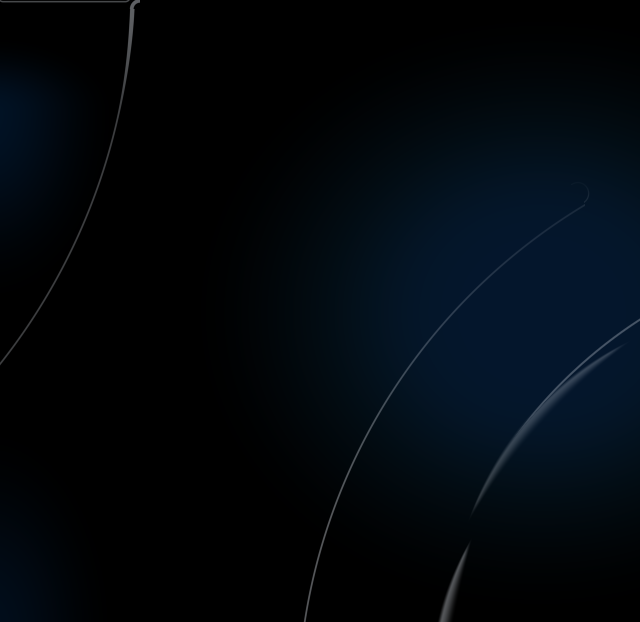
Write a WebGL 1 fragment shader that draws this background.

```glsl
precision highp float;
// Dark backdrop: soft blue glows on black, crossed by thin pale arcs.
// Glows are stretched radial falloffs; arcs are ring distances whose
// width and opacity vary along the angle, with two tapered crescents.

uniform vec2 u_resolution;

#define GLOW_CORE vec3(0.017, 0.087, 0.172)
#define GLOW_RIM vec3(0.014, 0.078, 0.122)
#define SIDE_GLOW vec3(0.006, 0.072, 0.145)
#define LINE_COLOR vec3(0.88, 0.90, 0.93)
#define LINE_HALF 0.0014
#define LEFT_CENTER vec2(-0.7775, 1.0295)
#define LEFT_RADIUS 0.9912
#define MIDDLE_CENTER vec2(1.4316, -0.1461)
#define MIDDLE_RADIUS 0.9530
#define RIGHT_CENTER vec2(1.4445, -0.1562)
#define RIGHT_RADIUS 0.7651

const float PI = 3.14159265;

// Antialiased stroke around a signed distance
float stroke(float dist, float halfWidth) {
    float aa = 0.7 / u_resolution.y;
    return 1.0 - smoothstep(halfWidth - aa, halfWidth + aa, abs(dist));
}

// Glow with separate horizontal and vertical reach
float glow(vec2 p, vec2 center, vec2 reach, float core) {
    return 1.0 - smoothstep(core, 1.05, length((p - center) / reach));
}

float roundedBox(vec2 p, vec2 halfSize, float radius) {
    vec2 q = abs(p) - halfSize + radius;
    return length(max(q, 0.0)) + min(max(q.x, q.y), 0.0) - radius;
}

// Angle measured upward from the left-pointing axis
float leftAngle(vec2 q) {
    return atan(q.y, -q.x);
}

// Sliver that tapers at both ends, softer on its inner side
float crescent(float dist, float s, float halfWidth) {
    float w = halfWidth * sin(PI * clamp(s, 0.0, 1.0));
    float soft = 0.3 * w + 0.7 / u_resolution.y;
    float outer = 1.0 - smoothstep(w - soft, w + soft, dist);
    float inner = smoothstep(-w - soft, 0.4 * w + soft, dist);
    return outer * inner * smoothstep(0.0, 0.12, s) * smoothstep(1.0, 0.88, s);
}

vec3 background(vec2 p) {
    float main = glow(p, vec2(0.871, 0.497), vec2(0.55, 0.47), 0.33);
    float core = glow(p, vec2(0.871, 0.497), vec2(0.36, 0.33), 0.3);
    vec3 color = mix(GLOW_RIM, GLOW_CORE, core) * main;

    // Left glow falls off faster upward than downward
    float reachY = p.y > 0.82 ? 0.12 : 0.30;
    color += SIDE_GLOW * glow(p, vec2(-0.02, 0.82), vec2(0.20, reachY), 0.0);
    color += SIDE_GLOW * 0.75 * glow(p, vec2(-0.02, -0.02), vec2(0.20, 0.33), 0.0);
    return color;
}

// Left arc, thick at its top, with a small bend and the panel border
float leftLines(vec2 p) {
    float top = smoothstep(0.80, 1.0, p.y);
    float arc = stroke(length(p - LEFT_CENTER) - LEFT_RADIUS, mix(LINE_HALF, 0.0036, top));
    vec2 bend = p - vec2(0.2252, 0.9853);
    float hook = stroke(length(bend) - 0.0134, 0.003) * step(bend.x, 0.0);
    float mask = bend.y < 0.0 ? arc : hook;
    float panel = stroke(roundedBox(p - vec2(0.1032, 1.0268), vec2(0.106, 0.0295), 0.008), 0.0012);
    return max(mask * mix(0.27, 0.42, top), panel * 0.32);
}

// Middle arc, fading upward into a faint curl
float middleLines(vec2 p) {
    vec2 q = p - MIDDLE_CENTER;
    float fade = mix(0.38, 0.10, smoothstep(0.30, 1.02, leftAngle(q)));
    float arc = stroke(length(q) - MIDDLE_RADIUS, LINE_HALF) * step(p.x, 0.940);
    vec2 c = p - vec2(0.929, 0.689);
    float curl = stroke(length(c) - 0.0174, 0.001) * step(-0.73 * c.y, c.x);
    curl *= mix(0.10, 0.03, smoothstep(-0.01, 0.017, c.y));
    return max(arc * fade, curl);
}

// Right arc with an upper and a lower crescent
float rightLines(vec2 p) {
    vec2 q = p - RIGHT_CENTER;
    float r = length(q);
    float angle = leftAngle(q);
    float arc = stroke(r - RIGHT_RADIUS, 0.0016) * smoothstep(0.48, 0.75, angle);
    float s = (angle - 0.425) / 0.535;
    float upper = crescent(r - mix(0.761, 0.745, s * s), s, 0.0085);
    float lower = crescent(r - 0.745, angle / 0.405, 0.0092);
    return max(max(arc * 0.30, upper * 0.24), lower * 0.38);
}

void main() {
    vec2 p = gl_FragCoord.xy / u_resolution.y;
    float lines = max(leftLines(p), max(middleLines(p), rightLines(p)));
    gl_FragColor = vec4(mix(background(p), LINE_COLOR, lines), 1.0);
}
```
